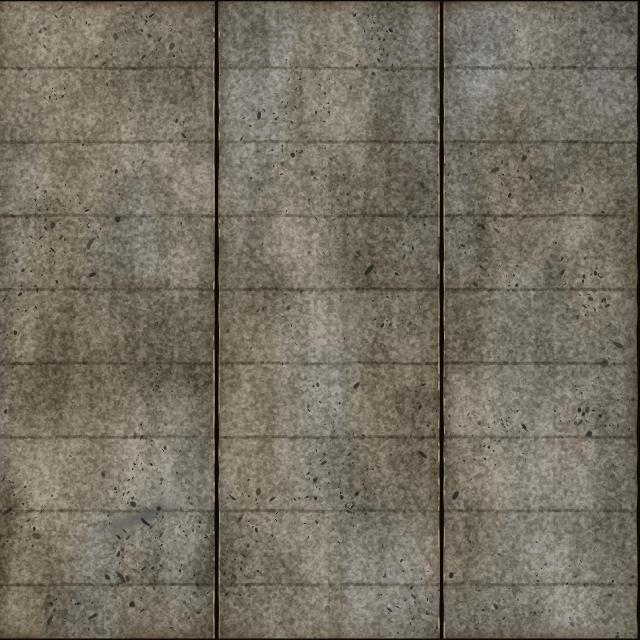
Reproduce this texture procedurally as a three.js fragment shader.

```glsl
varying vec2 vUv;

// Layout
const float PANEL_WIDTH = 0.3515;
const float FIRST_JOINT = 0.3385;
const float ROW_HEIGHT = 0.1153;
const float FIRST_SEAM = 0.0865;
const float JOINT_HALF = 0.0023;
const float SEAM_HALF = 0.0011;
const float SOFT = 0.0013;

// Surface strengths
const float BASE_TONE = 0.66;
const float CLOUD = 0.50;
const float MOTTLE = 0.34;
const float STREAK = 0.46;
const float GRAIN = 0.48;
const float PLATE_VARIATION = 0.13;
const float PIT_SCALE = 46.0;

// Colours
const vec3 SHADE = vec3(0.29, 0.27, 0.22);
const vec3 LIGHT = vec3(0.58, 0.555, 0.51);
const vec3 GAP = vec3(0.05, 0.035, 0.025);
const vec3 PIT = vec3(0.13, 0.13, 0.12);
const vec3 CHIP = vec3(0.68, 0.62, 0.48);
const vec3 RUST = vec3(0.25, 0.18, 0.11);
const vec3 SCUFF = vec3(0.32, 0.33, 0.33);

float hash(vec2 p) {
  vec3 q = fract(vec3(p.xyx) * 0.1031);
  q += dot(q, q.yzx + 33.33);
  return fract((q.x + q.y) * q.z);
}

vec2 hash2(vec2 p) {
  return vec2(hash(p), hash(p + 57.3));
}

// Cellular noise with softly blended cells, 0 to 1
float cells(vec2 p) {
  vec2 id = floor(p);
  float sum = 0.0;
  float total = 0.0;
  for (int j = -1; j <= 1; j++) {
    for (int i = -1; i <= 1; i++) {
      vec2 c = id + vec2(float(i), float(j));
      vec2 d = c + hash2(c) - p;
      float w = exp(-6.0 * dot(d, d));
      sum += w * hash(c + 19.7);
      total += w;
    }
  }
  return sum / total;
}

// Air holes in three sizes, denser inside clusters
float pits(vec2 uv, float cluster) {
  float cover = 0.0;
  float scale = PIT_SCALE;
  for (int i = 0; i < 3; i++) {
    vec2 p = uv * scale + float(i) * 31.0;
    p += 0.22 * sin(p.yx * 2.3 + 1.7 * sin(p * 0.9));
    vec2 id = floor(p);
    vec2 d = fract(p) - 0.3 - 0.4 * hash2(id);
    d.x += d.y * (hash(id + 8.1) - 0.5);
    float radius = mix(0.07, 0.20, hash(id + 3.3));
    float present = step(hash(id + 71.0), mix(0.006, 0.13, cluster));
    float hole = 1.0 - smoothstep(radius - 0.05, radius + 0.07, length(d * vec2(1.0, 0.75)));
    cover = max(cover, present * hole * mix(0.55, 1.0, hash(id + 5.9)));
    scale *= 1.7;
  }
  return cover;
}

void main() {
  vec2 uv = vUv;

  // Panel, plate and row coordinates
  float panel = (uv.x - FIRST_JOINT) / PANEL_WIDTH;
  float row = (uv.y - FIRST_SEAM) / ROW_HEIGHT;
  float joint = floor(panel + 0.5);
  float jointSide = (panel - joint) * PANEL_WIDTH;
  float jointDist = abs(jointSide);
  float seamSide = (row - floor(row + 0.5)) * ROW_HEIGHT;
  float seamDist = abs(seamSide + 0.0006 * sin(uv.x * 41.0));
  float plateDist = abs(fract(panel) - 0.5) * PANEL_WIDTH;
  float plateTone = hash(vec2(floor(panel * 2.0), floor(row)) + 40.0) - 0.5;

  // Weathered concrete tone
  float cloud = cells(uv * vec2(7.0, 5.0) + 3.0);
  float mottle = cells(uv * vec2(19.0, 15.0) + 11.0);
  float streak = cells(uv * vec2(31.0, 5.5) + 23.0) * 0.7 + cells(uv * vec2(95.0, 9.0)) * 0.3;
  float grain = cells(uv * 170.0) + cells(uv * 330.0 + 9.0) - 1.0;
  float tone = BASE_TONE + CLOUD * (cloud - 0.5) + MOTTLE * (mottle - 0.5)
    + STREAK * (streak - 0.5) + GRAIN * grain + PLATE_VARIATION * plateTone;

  // Formwork seams and the grime around them
  float seam = 1.0 - smoothstep(SEAM_HALF, SEAM_HALF + 2.0 * SOFT, seamDist);
  float plateSeam = 1.0 - smoothstep(0.0, 2.0 * SOFT, plateDist);
  tone -= seam * mix(0.12, 0.5, streak) + plateSeam * 0.12 * cloud;
  tone -= 0.16 * mottle * exp(-seamDist * 95.0);
  tone -= 0.22 * exp(-jointDist * 55.0);
  vec3 color = mix(SHADE, LIGHT, clamp(tone, -0.35, 1.25));

  // Warm and cool patches, cooler to the right
  float cool = clamp(cells(uv * vec2(9.0, 4.0) + 50.0) + 0.35 * (uv.x - 0.5), 0.0, 1.0);
  color *= mix(vec3(1.03, 1.0, 0.94), vec3(0.97, 1.0, 1.05), cool);

  // Slanted scuff
  vec2 s = uv - vec2(0.215, 0.19);
  s.y -= 0.35 * s.x;
  float scuff = exp(-dot(s * vec2(18.0, 85.0), s * vec2(18.0, 85.0)));
  color = mix(color, SCUFF, 0.75 * scuff * smoothstep(0.25, 0.7, mottle + grain * 0.5));

  // Pits
  float cluster = smoothstep(0.42, 0.9, cells(uv * vec2(11.0, 9.0) + 80.0));
  color = mix(color, PIT, 0.9 * pits(uv, cluster));

  // Rusty borders of the panels and the sheet
  float rim = min(1.0 - uv.x, min(uv.y, 1.0 - uv.y));
  float rust = 0.45 * exp(-jointDist * 130.0) + 0.85 * exp(-rim * 75.0) * mottle;
  color = mix(color, RUST, clamp(rust, 0.0, 0.8));

  // Chipped lips beside the open joints
  float side = step(0.0, jointSide);
  float chipLine = 1.0 - smoothstep(0.0006, 0.0006 + SOFT, abs(jointDist - 0.0045));
  float chips = smoothstep(0.56, 0.72, cells(vec2(joint * 7.0 + side * 3.0, uv.y * 105.0)));
  float longChip = smoothstep(0.5, 0.65, cells(vec2(joint * 5.0 + side * 9.0, uv.y * 9.0)));
  color = mix(color, CHIP, chipLine * max(0.85 * chips, 0.4 * longChip));

  // Open joints and dark outer edge
  float wobble = 0.0004 * sin(uv.y * 67.0 + 2.0 * sin(uv.y * 23.0));
  float gap = 1.0 - smoothstep(JOINT_HALF, JOINT_HALF + SOFT, jointDist + wobble);
  float edge = min((1.0 - uv.x) * 0.55, min(uv.y, 1.0 - uv.y));
  gap = max(gap, 1.0 - smoothstep(0.0018, 0.0018 + SOFT, edge + wobble));
  gl_FragColor = vec4(mix(color, GAP, gap), 1.0);
}
```
